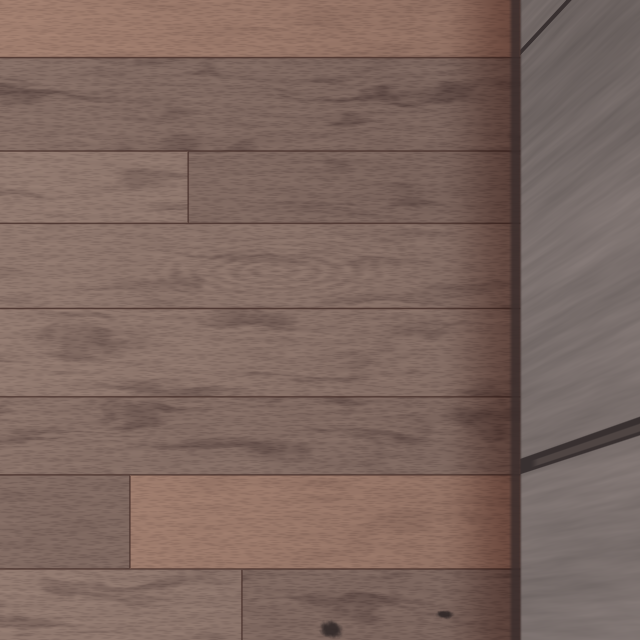
Give the GLSL for this texture, as a three.js fragment shader.

```glsl
// Eight rows of brown wooden floorboards beside a grey slanted wood panel.
varying vec2 vUv;

#define SOFT 0.0013
#define SEAM_HALF 0.0011
#define WALL_X 0.813
#define RING_FREQ 430.0
#define GRAIN_DEPTH 0.42
#define PORE_DEPTH 0.13
#define BOARD_DARK vec3(0.32, 0.245, 0.23)
#define BOARD_LIGHT vec3(0.61, 0.515, 0.47)
#define SEAM_COLOR vec3(0.27, 0.18, 0.16)
#define PANEL_COLOR vec3(0.47, 0.43, 0.42)
#define GAP_COLOR vec3(0.22, 0.19, 0.19)

vec2 hash2(vec2 p) {
  return fract(sin(vec2(dot(p, vec2(127.1, 311.7)), dot(p, vec2(269.5, 183.3)))) * 4375.85);
}

// Layered, turned sines; roughly -1 to 1.
float waves(vec2 p) {
  float sum = 0.0, amp = 0.5;
  for (int i = 0; i < 5; i++) {
    sum += amp * sin(p.x + 1.4 * sin(p.y)) * cos(p.y + 0.8 * sin(p.x * 0.7));
    p = mat2(1.5, 0.8, -0.8, 1.5) * p + 3.7;
    amp *= 0.62;
  }
  return sum * 1.3;
}

// Distance to the nearest scattered cell point.
float cells(vec2 p) {
  vec2 id = floor(p), f = fract(p);
  float d = 2.0;
  for (int y = -1; y <= 1; y++)
    for (int x = -1; x <= 1; x++) {
      vec2 o = vec2(float(x), float(y));
      d = min(d, length(o + hash2(id + o) - f));
    }
  return d;
}

// Value belonging to a row, counted from the bottom.
float pick(vec4 low, vec4 high, float row) {
  vec4 i = vec4(0.0, 1.0, 2.0, 3.0);
  return dot(low, step(abs(i - row), vec4(0.5))) + dot(high, step(abs(i + 4.0 - row), vec4(0.5)));
}

float line(float d, float halfWidth) {
  return 1.0 - smoothstep(halfWidth - SOFT, halfWidth + SOFT, abs(d));
}

vec3 floorBoards(vec2 uv) {
  // Rows and butt joints
  vec4 seamLow = vec4(0.111, 0.258, 0.380, 0.518);
  vec4 seamHigh = vec4(0.651, 0.764, 0.910, 1.04);
  float row = dot(step(seamLow, vec4(uv.y)) + step(seamHigh, vec4(uv.y)), vec4(1.0));
  vec4 gaps = min(abs(uv.y - seamLow), abs(uv.y - seamHigh));
  float seamDist = min(min(gaps.x, gaps.y), min(gaps.z, gaps.w));
  float joint = pick(vec4(0.378, 0.203, -1.0, -1.0), vec4(-1.0, 0.294, -1.0, -1.0), row);
  float side = step(joint, uv.x);

  // Tone and figure of each board
  float toneLeft = pick(vec4(0.82, 0.62, 0.0, 0.0), vec4(0.0, 0.83, 0.0, 0.0), row);
  float toneRight = pick(vec4(0.66, 0.95, 0.72, 0.82), vec4(0.80, 0.66, 0.67, 0.93), row);
  float figure = pick(vec4(0.75, 0.3, 0.9, 0.85), vec4(0.5, 0.65, 1.0, 0.25), row);
  float tone = mix(toneLeft, toneRight, side);
  float warm = smoothstep(0.84, 0.92, tone);
  vec2 shift = hash2(vec2(row, side + 2.0)) * 40.0;

  // Knots bend the grain of the bottom row
  float knot = 0.0, bend = 0.0;
  for (int k = 0; k < 2; k++) {
    float n = float(k);
    vec2 d = (uv - vec2(0.518 + 0.175 * n, 0.017 + 0.023 * n)) * vec2(1.0, 1.25 + 0.6 * n);
    float r = length(d) + 0.004 * waves(uv * 90.0);
    float size = 0.021 - 0.005 * n;
    knot += 1.0 - smoothstep(size * 0.4, size, r);
    bend += 14.0 * exp(-r * 22.0);
  }
  float bottom = 1.0 - step(0.5, row);

  // Growth rings, dark streaks, pores
  float warp = waves(vec2(uv.x * 4.0, uv.y * 19.0) + shift);
  float rings = 0.5 + 0.5 * sin(uv.y * RING_FREQ + warp * 11.0 + bend * bottom);
  float blotch = waves(vec2(uv.x * 11.0, uv.y * 48.0 + warp * 1.5) + shift.yx);
  float streak = smoothstep(0.15, 0.9, blotch);
  float fine = waves(vec2(uv.x * 22.0, uv.y * 230.0) + shift);
  float pores = 1.0 - smoothstep(0.12, 0.5, cells(vec2(uv.x * 45.0, uv.y * 260.0) + shift));
  float grain = figure * (0.3 * rings * (0.6 + 0.4 * blotch) + 0.75 * streak) + 0.13 * fine;

  // Nested arches in the fifth row
  float oval = length((uv - vec2(0.43, 0.577)) * vec2(1.0, 3.5));
  float arches = sin(oval * 210.0 + warp * 3.0) * (1.0 - smoothstep(0.08, 0.26, oval));
  grain += 0.16 * arches * step(abs(row - 4.0), 0.5);

  // Colour, then the fall of light toward the wall
  tone *= mix(1.08, 0.83, uv.x / WALL_X);
  tone -= GRAIN_DEPTH * grain + PORE_DEPTH * pores;
  vec3 col = mix(BOARD_DARK, BOARD_LIGHT, clamp(tone, -0.2, 1.1));
  col *= mix(vec3(1.0), vec3(1.04, 0.97, 0.93), warm);
  col = mix(col, vec3(0.17, 0.14, 0.14), min(knot, 1.0) * bottom * 0.85);
  col = mix(col, SEAM_COLOR, 0.85 * max(line(seamDist, SEAM_HALF), line(uv.x - joint, SEAM_HALF)));
  return col * mix(vec3(1.0), vec3(0.76, 0.67, 0.65), smoothstep(0.68, 0.80, uv.x));
}

vec3 wallPanel(vec2 uv) {
  // Undo the slant: base is the height where a grain line meets the wall edge
  float dx = uv.x - WALL_X;
  float base = (uv.y - 0.03 * dx) / (1.0 + 1.14 * dx);
  float broad = waves(vec2(dx * 5.0, base * 17.0) + 2.0);
  float fine = waves(vec2(dx * 14.0, base * 130.0));
  vec3 col = PANEL_COLOR * (1.0 + 0.06 * broad + 0.05 * fine - 0.1 * smoothstep(0.6, 1.0, uv.y));
  col = mix(col, GAP_COLOR, max(line(base - 0.271, 0.012), line(base - 0.918, 0.0042)));
  return mix(col, vec3(0.33, 0.29, 0.28), 0.8 * line(base - 0.269, 0.005) * smoothstep(0.015, 0.03, dx));
}

void main() {
  vec3 col = mix(floorBoards(vUv), wallPanel(vUv), smoothstep(WALL_X - SOFT, WALL_X + SOFT, vUv.x));
  float edge = smoothstep(0.794, 0.802, vUv.x) * (1.0 - smoothstep(0.810, 0.817, vUv.x));
  col = mix(col, vec3(0.23, 0.18, 0.175), 0.85 * edge);
  gl_FragColor = vec4(col, 1.0);
}
```
